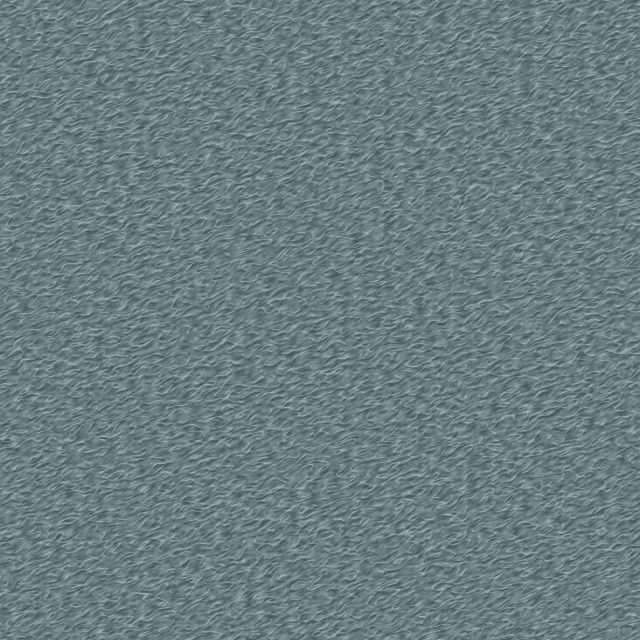
Write a three.js fragment shader that draws this texture.

```glsl
// Blue-grey woven cloth with short slanted flecks and fine pale threads.
varying vec2 vUv;

const vec3 CLOTH_COLOR = vec3(0.42, 0.50, 0.52);
const float SLANT = 0.32;

// Sine-free hash giving a unit gradient per lattice cell.
vec2 hashGradient(vec2 cell) {
  vec3 q = fract(cell.xyx * vec3(0.1031, 0.1030, 0.0973));
  q += dot(q, q.yzx + 33.33);
  return normalize(fract((q.xx + q.yz) * q.zy) - 0.5 + 0.0001);
}

// Gradient noise, centred on zero.
float gradientNoise(vec2 p) {
  vec2 cell = floor(p);
  vec2 f = fract(p);
  vec2 w = f * f * f * (f * (f * 6.0 - 15.0) + 10.0);
  float a = dot(hashGradient(cell), f);
  float b = dot(hashGradient(cell + vec2(1.0, 0.0)), f - vec2(1.0, 0.0));
  float c = dot(hashGradient(cell + vec2(0.0, 1.0)), f - vec2(0.0, 1.0));
  float d = dot(hashGradient(cell + vec2(1.0, 1.0)), f - vec2(1.0, 1.0));
  return mix(mix(a, b, w.x), mix(c, d, w.x), w.y);
}

// Tilts the weave up to the right and lets the direction wander.
vec2 slantWeave(vec2 uv, float slant) {
  float wander = 0.005 * gradientNoise(uv * vec2(32.0, 45.0) + 7.3);
  return vec2(uv.x, uv.y - slant * uv.x + wander);
}

// Noise stretched along the weave.
float flecks(vec2 weave, vec2 frequency, float seed) {
  return gradientNoise(weave * frequency + seed);
}

// Thin broken threads along the zero line of stretched noise.
float threads(vec2 weave, vec2 frequency, float halfWidth, float seed) {
  float ridge = abs(flecks(weave, frequency, seed));
  float line = 1.0 - smoothstep(0.0, halfWidth, ridge);
  float gaps = flecks(weave, frequency * 0.8, seed + 41.7);
  return line * smoothstep(-0.3, 0.1, gaps);
}

void main() {
  vec2 weave = slantWeave(vUv, SLANT);

  // Soft dark and light flecks, with finer fibre grain over them.
  float tone = 0.19 * flecks(weave, vec2(60.0, 165.0), 13.1);
  tone += 0.10 * flecks(weave, vec2(125.0, 255.0), 71.9);

  // Raised pale threads, each shading the cloth just below it.
  vec2 threadFrequency = vec2(46.0, 110.0);
  vec2 shadowOffset = vec2(-0.0008, 0.0032);
  tone += 0.14 * threads(weave, threadFrequency, 0.16, 23.5);
  tone -= 0.075 * threads(weave + shadowOffset, threadFrequency, 0.2, 23.5);

  // Centre the tones and keep them within the dye range.
  tone = clamp(tone - 0.016, -0.14, 0.18);
  gl_FragColor = vec4(CLOTH_COLOR + tone, 1.0);
}
```
